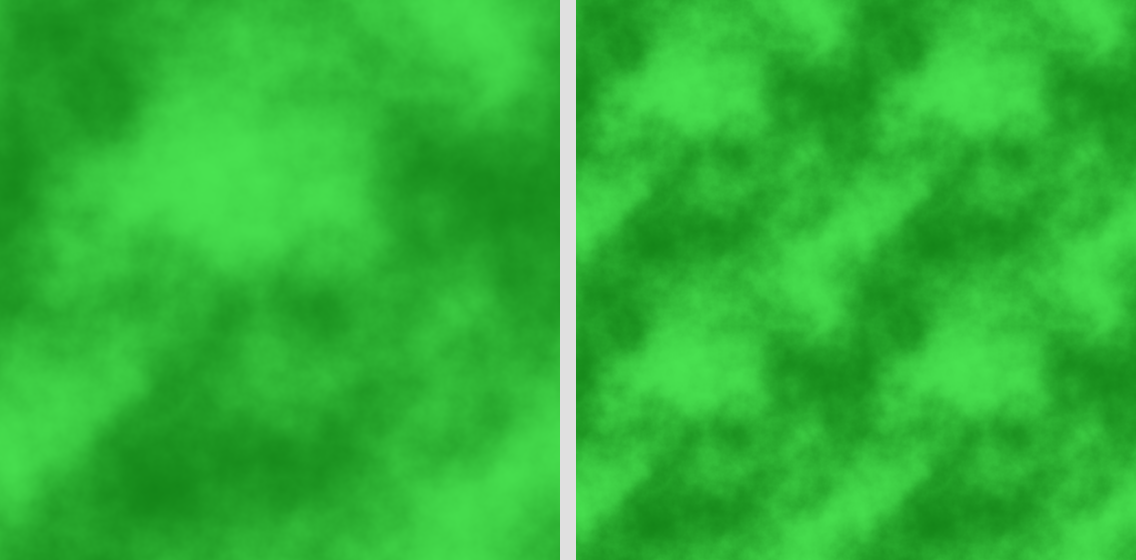
Left, the tile; right, the same tile 2 across and 2 down.
Reproduce this texture procedurally as a Shadertoy shader.

```glsl
// Soft green clouds: seamless fractal gradient noise on a dark-to-light green ramp.

const vec3  DARK_GREEN  = vec3(0.058, 0.490, 0.074);
const vec3  LIGHT_GREEN = vec3(0.306, 0.920, 0.339);
const int   BASE_CELLS  = 2;     // noise cells across the canvas in the first octave
const int   OCTAVES     = 7;
const float GAIN        = 0.54;  // amplitude ratio between octaves
const float CONTRAST    = 1.8;
const float BIAS        = 0.0;   // shifts the tones towards light
const uint  SEED        = 11u;
const float TAU         = 6.28319;

// Integer hash of a lattice point, as a value from 0 to 1
float hash(ivec2 cell, uint seed) {
    uint h = uint(cell.x) * 1597u + uint(cell.y) * 51749u + seed * 7919u;
    h = (h ^ (h >> 15)) * 0x2c1b3c6du;
    h = (h ^ (h >> 12)) * 0x297a2d39u;
    h ^= h >> 15;
    return float(h & 0xffffu) / 65536.0;
}

// Contribution of one wrapped lattice corner
float cornerSlope(ivec2 cell, vec2 offset, int period, uint seed) {
    float angle = TAU * hash(cell % period, seed);
    return dot(vec2(cos(angle), sin(angle)), offset);
}

// Gradient noise that repeats every `period` cells
float gradientNoise(vec2 p, int period, uint seed) {
    ivec2 cell = ivec2(floor(p));
    vec2 f = fract(p);
    vec2 w = f * f * f * (f * (f * 6.0 - 15.0) + 10.0);
    float a = cornerSlope(cell,               f,                  period, seed);
    float b = cornerSlope(cell + ivec2(1, 0), f - vec2(1.0, 0.0), period, seed);
    float c = cornerSlope(cell + ivec2(0, 1), f - vec2(0.0, 1.0), period, seed);
    float d = cornerSlope(cell + ivec2(1, 1), f - vec2(1.0, 1.0), period, seed);
    return mix(mix(a, b, w.x), mix(c, d, w.x), w.y);
}

// Sum of octaves, each shifted so that the lattices do not line up
float cloudNoise(vec2 uv) {
    float sum = 0.0, amplitude = 1.0;
    int cells = BASE_CELLS;
    for (int i = 0; i < OCTAVES; i++) {
        vec2 shift = fract(float(i) * vec2(0.618, 0.383) + 0.21);
        sum += amplitude * gradientNoise(uv * float(cells) + shift, cells, SEED + uint(i));
        amplitude *= GAIN;
        cells *= 2;
    }
    return sum;
}

void mainImage(out vec4 fragColor, in vec2 fragCoord) {
    vec2 uv = fragCoord / iResolution.xy;
    // The soft limit keeps detail in the darkest and lightest clouds
    float tone = 0.5 + 0.5 * tanh(CONTRAST * cloudNoise(uv) + BIAS);
    fragColor = vec4(mix(DARK_GREEN, LIGHT_GREEN, tone), 1.0);
}
```
